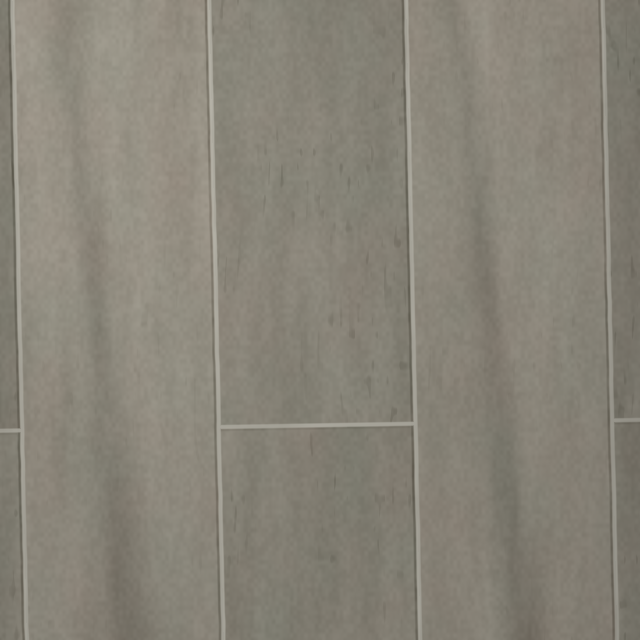
Reproduce this texture procedurally as a WebGL 2 fragment shader.

```glsl
#version 300 es
precision highp float;
// Grey-brown wood-look floor planks in staggered columns with pale grout.
// A slightly skewed grid gives plank cells; stretched noise gives grain,
// a drifting dark streak, tinted blotches and short pores.

#define COLUMN_WIDTH 0.3075
#define PLANK_LENGTH 1.6
#define FIRST_SEAM 0.0195
#define SEAM_SLANT 0.0225
#define JOINT_HEIGHT 0.327
#define JOINT_TILT 0.017
#define GROUT_HALF 0.0031
#define GRAIN_DEPTH 0.080
#define STREAK_DEPTH 0.060
#define SPECKLE_DEPTH 0.032

uniform vec2 u_resolution;
out vec4 fragColor;

const vec3 WARM_PLANK = vec3(0.548, 0.528, 0.482);
const vec3 GREY_PLANK = vec3(0.508, 0.493, 0.448);
const vec3 GROUT = vec3(0.660, 0.650, 0.610);
const vec3 PINK_TINT = vec3(0.020, -0.006, -0.002);

float hash(vec2 p) {
    vec3 q = fract(vec3(p.xyx) * 0.1031);
    q += dot(q, q.yzx + 33.33);
    return fract((q.x + q.y) * q.z);
}

float noise(vec2 p) {
    vec2 i = floor(p), f = fract(p);
    f = f * f * (3.0 - 2.0 * f);
    return mix(mix(hash(i), hash(i + vec2(1, 0)), f.x),
               mix(hash(i + vec2(0, 1)), hash(i + vec2(1, 1)), f.x), f.y);
}

// Layered noise, centred on zero.
float fbm(vec2 p) {
    float sum = 0.0, gain = 0.5;
    for (int i = 0; i < 4; i++) {
        sum += gain * (noise(p) - 0.5);
        p = p * 2.03 + 17.1;
        gain *= 0.5;
    }
    return sum;
}

// Smooth-edged band around distance zero.
float band(float d, float halfWidth, float soft) {
    return 1.0 - smoothstep(halfWidth - soft, halfWidth + soft, abs(d));
}

vec3 woodColor(vec2 p, vec2 local, vec2 plank, float odd) {
    vec2 seed = plank * vec2(13.7, 7.3) + 40.0;
    vec3 color = mix(WARM_PLANK, GREY_PLANK, odd);

    // Long grain, bent by a slow sideways wobble.
    float wobble = 0.03 * fbm(p * vec2(5.0, 4.0) + seed);
    vec2 g = vec2(p.x + wobble, p.y);
    float grain = fbm(g * vec2(18.0, 3.0) + seed)
                + 0.5 * fbm(g * vec2(55.0, 10.0) + seed.yx);
    color += GRAIN_DEPTH * grain;

    // One dark streak drifts across each full-length plank.
    float down = 1.0 - p.y;
    float path = 0.25 + 0.28 * down + 0.08 * fbm(vec2(down * 5.0, seed.x));
    float d = (local.x - path) / mix(0.05, 0.11, down);
    float streak = exp(-d * d) * (0.35 + noise(vec2(p.y * 5.0, seed.y)));
    color -= STREAK_DEPTH * streak * (1.0 - odd) * vec3(1.0, 0.96, 0.92);

    // Pink and green blotches, then thin dark pores.
    color += PINK_TINT * 1.2 * fbm(p * vec2(15.0, 10.0) + seed + 5.0);
    float pore = smoothstep(0.78, 0.96, noise(g * vec2(150.0, 42.0) + seed));
    float patches = smoothstep(0.35, 0.75, noise(p * vec2(12.0, 7.0) + seed));
    return color - 0.045 * pore * patches * mix(0.4, 1.0, odd);
}

void main() {
    vec2 p = gl_FragCoord.xy / u_resolution;
    float soft = max(0.0016, 0.75 / u_resolution.y);

    // Skewed plank grid; even columns shift by half a plank.
    float x = (p.x - FIRST_SEAM - SEAM_SLANT * (1.0 - p.y)) / COLUMN_WIDTH;
    float column = floor(x);
    float odd = mod(column, 2.0);
    float y = (p.y - JOINT_HEIGHT - JOINT_TILT * p.x) / PLANK_LENGTH
            + 0.5 * (1.0 - odd);
    vec2 local = vec2(fract(x), fract(y));
    vec3 color = woodColor(p, local, vec2(column, floor(y)), odd);

    // Fine surface relief, kept off the grout.
    float relief = noise(p * vec2(180.0, 140.0)) - 0.5;
    color += SPECKLE_DEPTH * relief + 0.02 * fbm(p * 60.0);

    // Continuous grout with a shadowed plank edge on its left.
    float seam = (x - round(x)) * COLUMN_WIDTH;
    float joint = (y - round(y)) * PLANK_LENGTH;
    seam += 0.0008 * (noise(vec2(p.y * 40.0, round(x))) - 0.5);
    float wear = 0.78 + 0.22 * noise(p * vec2(16.0, 24.0));
    float shadow = max(band(seam + 0.0054, 0.0018, soft),
                       0.3 * band(joint + 0.0050, 0.0015, soft));
    color -= 0.13 * shadow * (0.6 + 0.4 * noise(p * 40.0 + 9.0));
    float grout = max(band(seam, GROUT_HALF, soft), band(joint, GROUT_HALF, soft));
    color = mix(color, GROUT, grout * wear);

    // Room light: brightest at the upper left, dim to the right and below.
    vec2 glow = (p - vec2(0.20, 0.75)) * vec2(1.0, 0.8);
    float light = 0.965 + 0.090 * exp(-dot(glow, glow) * 5.0);
    light += 0.06 * (p.y - 0.5) * (1.0 - odd);
    light -= 0.10 * smoothstep(0.86, 1.02, p.x) * (1.0 - 0.5 * p.y);
    light -= 0.04 * smoothstep(0.06, 0.0, p.x);
    fragColor = vec4(clamp(color * light + 0.006, 0.0, 1.0), 1.0);
}
```
